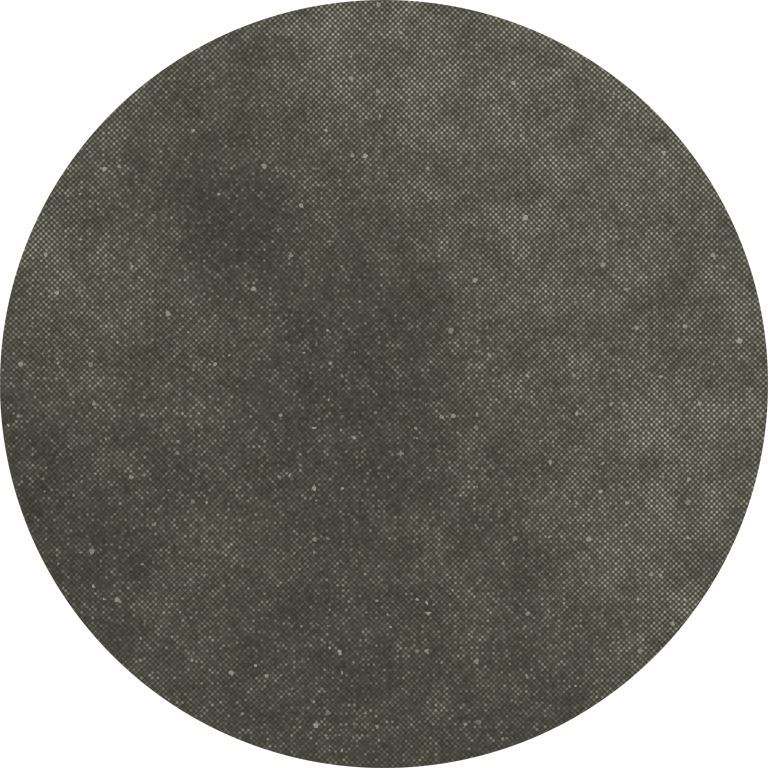
Write a WebGL 1 fragment shader that draws this texture.

```glsl
precision highp float;
// Draws a round patch of dark olive-grey woven cloth with pale pinprick dots, on white.
uniform vec2 u_resolution;

const vec3 BACKDROP = vec3(1.0);
const vec3 CLOTH = vec3(0.247, 0.247, 0.215);
const vec3 DOT_TINT = vec3(1.0, 0.985, 0.93);
const vec3 FLECK = vec3(0.64, 0.64, 0.59);
const float RADIUS = 0.5;
const float WEAVE_PITCH = 0.0071;   // horizontal period of the diagonal weave
const float WEAVE_WOBBLE = 0.0012;  // slow bending of the threads
const float DOT_WORN = 0.12;        // dot strength where the cloth is dark
const float DOT_CLEAR = 0.31;       // dot strength where the weave is crisp
const float GRAIN = 0.055;
const float GRAIN_SCALE = 290.0;
const float FLECK_GRID = 62.0;
const float FLECK_CHANCE = 0.09;
const float TAU = 6.2831853;

float hash(vec2 p) {
  return fract(sin(dot(p, vec2(127.1, 311.7))) * 43758.5453);
}

float valueNoise(vec2 p) {
  vec2 i = floor(p);
  vec2 f = fract(p);
  f = f * f * (3.0 - 2.0 * f);
  float low = mix(hash(i), hash(i + vec2(1.0, 0.0)), f.x);
  float high = mix(hash(i + vec2(0.0, 1.0)), hash(i + vec2(1.0, 1.0)), f.x);
  return mix(low, high, f.y);
}

float fbm(vec2 p) {
  float sum = 0.0;
  float amplitude = 0.5;
  for (int i = 0; i < 5; i++) {
    sum += amplitude * valueNoise(p);
    p = p * 2.03 + 17.3;
    amplitude *= 0.5;
  }
  return sum;
}

// Broad zones: crisp and pale at the right, top and upper left; worn elsewhere.
float clearness(vec2 p) {
  float right = smoothstep(0.72, 1.12, p.x + 0.6 * p.y);
  vec2 toLeft = (p - vec2(0.09, 0.66)) / vec2(0.13, 0.17);
  float left = 0.75 * exp(-dot(toLeft, toLeft));
  float top = 0.35 * smoothstep(0.6, 1.0, p.y);
  float mottle = 0.9 * (fbm(p * 7.0) - 0.48);
  return clamp(max(right, left) * 0.85 + top + mottle + 0.08, 0.0, 1.0);
}

// Soft dots on a diagonal lattice, each with its own strength.
float weaveDots(vec2 p, float clear) {
  vec2 bend = vec2(valueNoise(p * 21.0), valueNoise(p * 21.0 + 40.0)) - 0.5;
  p += WEAVE_WOBBLE * bend;
  vec2 lattice = vec2(p.x + p.y, p.x - p.y) / WEAVE_PITCH;
  vec2 wave = cos(TAU * (lattice - 0.5));
  float dotShape = pow(0.5 + 0.25 * (wave.x + wave.y), 1.5);
  float chance = hash(floor(lattice));
  float uneven = 0.3 + 0.9 * chance + 1.3 * pow(chance, 9.0);
  float even = 0.65 + 0.6 * chance;
  return dotShape * mix(DOT_WORN * uneven, DOT_CLEAR * even, clear);
}

// Sparse ragged specks of lint, denser in the worn lower part.
float flecks(vec2 p) {
  vec2 grid = p * FLECK_GRID;
  vec2 cell = floor(grid);
  vec2 center = 0.3 + 0.4 * vec2(hash(cell + 3.1), hash(cell + 8.7));
  float size = mix(0.07, 0.22, pow(hash(cell + 5.3), 2.0));
  float ragged = 0.16 * (valueNoise(p * 420.0) - 0.5);
  float dist = length(fract(grid) - center) + ragged;
  float density = mix(1.3, 0.5, smoothstep(0.35, 0.7, p.y));
  float present = step(hash(cell + 21.9), FLECK_CHANCE * density);
  float opacity = 0.35 + 0.5 * hash(cell + 13.4);
  return present * opacity * (1.0 - smoothstep(size - 0.07, size + 0.07, dist));
}

void main() {
  float side = min(u_resolution.x, u_resolution.y);
  vec2 p = (gl_FragCoord.xy - 0.5 * u_resolution) / side + 0.5;

  float clear = clearness(p);
  float grain = valueNoise(p * GRAIN_SCALE) - 0.5;
  float blotch = fbm(p * 28.0 + 9.0) - 0.48;

  // Cloth, dots and lint
  vec3 color = CLOTH + GRAIN * grain + 0.05 * blotch + 0.012 * clear;
  color += DOT_TINT * weaveDots(p, clear) * (1.0 + 0.7 * blotch);
  color = mix(color, FLECK, flecks(p));

  // Round outline
  float edge = length(p - 0.5) - RADIUS;
  float outside = smoothstep(-0.75 / side, 0.75 / side, edge);
  gl_FragColor = vec4(mix(color, BACKDROP, outside), 1.0);
}
```
